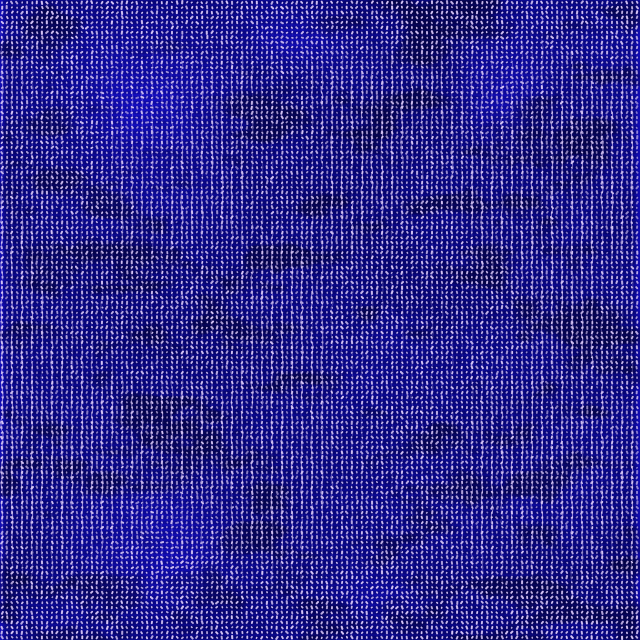
A three.js fragment shader for this texture:

```glsl
// Dense woven blue cloth: 128 x 128 pale stitches, alternate columns drawn into wavy threads.
varying vec2 vUv;

const float CELLS = 128.0;
const float SOFT = 0.13; // edge softness, in cells
const vec3 NAVY = vec3(0.02, 0.012, 0.41);
const vec3 BLUE = vec3(0.05, 0.04, 0.61);
const vec3 GLOW = vec3(0.09, 0.06, 0.82);
const vec3 THREAD = vec3(0.84, 0.77, 0.97);

float hash(vec2 p) {
  vec3 q = fract(vec3(p.xyx) * 0.1031);
  q += dot(q, q.yzx + 33.33);
  return fract((q.x + q.y) * q.z);
}

float noise(vec2 p) {
  vec2 i = floor(p);
  vec2 f = fract(p);
  f = f * f * (3.0 - 2.0 * f);
  float low = mix(hash(i), hash(i + vec2(1.0, 0.0)), f.x);
  float high = mix(hash(i + vec2(0.0, 1.0)), hash(i + vec2(1.0, 1.0)), f.x);
  return mix(low, high, f.y);
}

float fbm(vec2 p) {
  float sum = 0.0;
  float gain = 0.5;
  for (int i = 0; i < 4; i++) {
    sum += gain * noise(p);
    p = p * 2.03 + 7.1;
    gain *= 0.5;
  }
  return sum / 0.9375;
}

float blob(vec2 p, vec2 center, vec2 size) {
  vec2 d = (p - center) / size;
  return exp(-dot(d, d));
}

// Brighter, disturbed areas of the cloth
float glowAt(vec2 uv) {
  float patches = blob(uv, vec2(0.23, 0.85), vec2(0.12, 0.13));
  patches += blob(uv, vec2(0.48, 0.94), vec2(0.07, 0.04));
  patches += blob(uv, vec2(0.78, 0.86), vec2(0.06, 0.08));
  patches += blob(uv, vec2(0.26, 0.14), vec2(0.09, 0.10));
  patches += 0.5 * blob(uv, vec2(0.60, 0.07), vec2(0.06, 0.03));
  float ragged = fbm(uv * vec2(14.0, 11.0));
  return clamp(patches * (0.25 + ragged), 0.0, 1.0);
}

float segment(vec2 p, vec2 halfAxis) {
  float t = clamp(dot(p, halfAxis) / dot(halfAxis, halfAxis), -1.0, 1.0);
  return length(p - halfAxis * t);
}

float fill(float d, float radius) {
  return 1.0 - smoothstep(radius - SOFT, radius + SOFT, d);
}

// Sideways drift of a column, continuous from row to row
float sway(float column, float y) {
  return noise(vec2(column * 17.3, y * 0.8)) - 0.5;
}

// One small tilted stitch
float stitch(vec2 p, vec2 cell, float disorder) {
  float r = hash(cell + 3.7);
  float turn = (hash(cell + 21.4) - 0.5) * mix(1.6, 3.0, disorder);
  vec2 axis = vec2(sin(turn), cos(turn)) * mix(0.05, 0.22, r);
  vec2 jitter = vec2(hash(cell + 8.2), hash(cell + 14.9)) - 0.5;
  return fill(segment(p - jitter * 0.16, axis), mix(0.15, 0.21, r));
}

void main() {
  vec2 p = vUv * CELLS;
  vec2 cell = floor(p);
  vec2 local = fract(p) - vec2(0.40, 0.5);
  float glow = glowAt(vUv);
  float cloud = fbm(vUv * vec2(7.0, 9.0) + 4.0);

  // Threads fade to plain stitches towards the top and bottom
  float inner = smoothstep(0.03, 0.2, vUv.y) * (1.0 - smoothstep(0.84, 0.99, vUv.y));
  float zone = smoothstep(0.25, 0.5, noise(vUv * vec2(9.0, 4.0) + 11.0));
  float pull = inner * mix(0.35, 1.0, zone);
  float even = 1.0 - mod(cell.x, 2.0);

  // Ground: dark rows behind the stitches, bluer gaps between them
  float row = smoothstep(0.2, 0.48, abs(local.y));
  float grain = hash(cell + 40.0) - 0.5;
  float light = 0.22 + 0.5 * row + 0.9 * (cloud - 0.5) + 0.2 * grain;
  vec3 color = mix(NAVY, BLUE, clamp(light, 0.0, 1.0));
  color = mix(color, GLOW, glow * (0.55 + 0.25 * row));
  float side = min(vUv.x, 1.0 - vUv.x);
  color = mix(color, GLOW, 0.6 * (1.0 - smoothstep(0.0, 0.012, side)));
  color *= 1.0 - 0.35 * smoothstep(0.52, 0.75, fbm(vUv * vec2(12.0, 25.0))) * (1.0 - glow);

  // Pale stitches, weaker in the columns between threads
  float strength = mix(1.0, mix(0.72, 1.0, even), pull);
  strength *= 0.8 + 0.2 * hash(cell + 57.0);
  float mark = stitch(local, cell, glow) * strength;

  // Wavy threads that join the stitches of alternate columns
  float drift = sway(cell.x, p.y) * 0.4;
  float bead = 0.5 + 0.5 * cos(6.28318 * local.y);
  float worn = smoothstep(0.15, 0.4, noise(vec2(cell.x * 5.1, p.y * 0.35)));
  float thread = fill(abs(local.x - drift), 0.09 + 0.07 * bead);
  thread *= even * pull * mix(0.3, 1.0, worn) * mix(0.65, 1.0, bead) * (1.0 - 0.5 * glow);

  color = mix(color, THREAD, max(mark, thread));
  gl_FragColor = vec4(color, 1.0);
}
```
